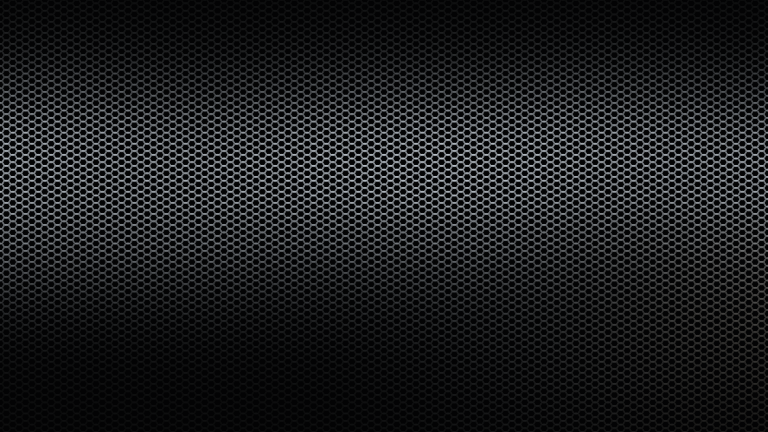
Give the GLSL for this pattern, as a Shadertoy shader.

```glsl
// Dark metal mesh of flat-topped hexagonal holes, 60 repeats across and 58 down.
// A hexagon distance function cuts the holes; a broad band of soft light,
// bent by layered sines, fades the bars to black above and below.

// Offset from the nearest hole centre; holes are one unit apart vertically.
vec2 hexOffset(vec2 p) {
    vec2 period = vec2(sqrt(3.0), 1.0);
    vec2 a = mod(p, period) - 0.5 * period;
    vec2 b = mod(p + 0.5 * period, period) - 0.5 * period;
    return dot(a, a) < dot(b, b) ? a : b;
}

float cellHash(vec2 cell) {
    return fract(sin(dot(cell, vec2(12.99, 78.23))) * 4375.5);
}

float bell(float x, float width) {
    return exp(-x * x / (2.0 * width * width));
}

// Brightness of the metal at uv, both axes running from 0 to 1.
float sheetLight(vec2 uv) {
    float waves = 0.6 * sin(uv.x * 9.0 + 1.2) + 0.4 * sin(uv.x * 17.0 + 0.4);
    float height = uv.y - 0.63 - 0.012 * waves;
    float band = bell(height, height > 0.0 ? 0.135 : 0.18);
    float sides = 0.93 + 0.07 * cos((uv.x - 0.55) * 9.0);
    float lowerRight = 0.10 * smoothstep(0.35, 0.9, uv.x) * bell(uv.y - 0.22, 0.16);
    float lowerLeft = 0.08 * bell(uv.x - 0.05, 0.2) * bell(uv.y - 0.42, 0.1);
    return 0.045 + 0.56 * band * sides + lowerRight + lowerLeft;
}

void mainImage(out vec4 fragColor, in vec2 fragCoord) {
    vec2 uv = fragCoord / iResolution.xy;
    float scale = 60.0 * sqrt(3.0) / iResolution.x;
    vec2 p = fragCoord * scale;
    vec2 q = hexOffset(p);

    // Distance inward from the level and slanted bars of this cell
    float level = 0.5 - abs(q.y);
    float slanted = 0.5 - dot(abs(q), vec2(0.8660, 0.5));
    float edge = min(level, slanted);

    // Bars with an edge one pixel soft; level bars are slightly wider
    float levelness = smoothstep(-0.12, 0.12, slanted - level);
    float halfWidth = mix(0.120, 0.140, levelness);
    float soft = 0.5 * scale;
    float bar = 1.0 - smoothstep(halfWidth - soft, halfWidth + soft, edge);

    // Level bars face the light, slanted ones turn away from it
    float bevel = mix(0.88, 1.16, levelness) - 0.8 * max(edge, 0.0) - 0.20 * q.y;
    float wear = 0.97 + 0.06 * cellHash(floor((p - q) * 2.0 + 0.5));
    float light = sheetLight(uv) * bevel * wear;

    // Cool steel, turning faintly warm at the lower right
    float warmth = smoothstep(0.6, 1.0, uv.x) * (1.0 - smoothstep(0.2, 0.6, uv.y));
    vec3 steel = mix(vec3(0.95, 0.99, 1.03), vec3(1.02, 1.0, 0.96), warmth);

    // Holes keep a faint glow at their rim
    vec3 hole = vec3(0.010, 0.011, 0.014) + 0.04 * light * steel * (1.0 - 2.0 * edge);
    fragColor = vec4(mix(hole, light * steel, bar), 1.0);
}
```
